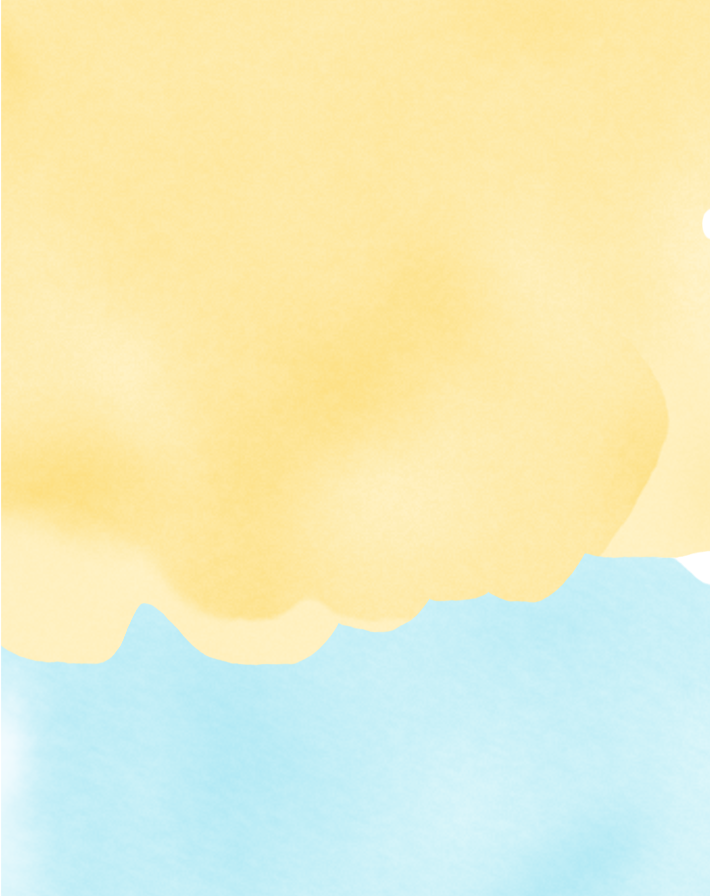
Reproduce this background procedurally as a WebGL 2 fragment shader.

```glsl
#version 300 es
precision highp float;
// Watercolour on paper: a yellow wash with a scalloped lower edge above a blue wash.
// Edges are height curves of x; pigment depth sums soft elliptical blooms,
// cloudy value noise, granulation and fine paper grain.
uniform vec2 u_resolution;
out vec4 fragColor;

float hash(vec2 p) {
  vec3 q = fract(vec3(p.xyx) * 0.1031);
  q += dot(q, q.yzx + 33.33);
  return fract((q.x + q.y) * q.z);
}

float noise(vec2 p) {
  vec2 i = floor(p), f = fract(p);
  f = f * f * (3.0 - 2.0 * f);
  return mix(mix(hash(i), hash(i + vec2(1, 0)), f.x),
             mix(hash(i + vec2(0, 1)), hash(i + vec2(1, 1)), f.x), f.y);
}

float fbm(vec2 p) {
  float sum = 0.0, amp = 0.5;
  for (int i = 0; i < 5; i++) {
    sum += amp * noise(p);
    p = mat2(1.6, 1.2, -1.2, 1.6) * p + 7.3;
    amp *= 0.5;
  }
  return sum;
}

// Soft elliptical bloom, its first axis raised by an angle
float bloom(vec2 p, vec2 centre, vec2 radius, float angle) {
  float c = cos(angle), s = sin(angle);
  vec2 d = mat2(c, -s, s, c) * (p - centre) / radius;
  return exp(-dot(d, d));
}

float bump(float x, float centre, float width) {
  float d = (x - centre) / width;
  return exp(-d * d);
}

// Rise with a round foot and a sharp shoulder
float ramp(float a, float b, float x) {
  return pow(clamp((x - a) / (b - a), 0.0, 1.0), 1.7);
}

// Lower edge of the whole yellow wash
float washEdge(float x) {
  float h = 0.259 + 0.022 * exp(-x / 0.03);
  h += 0.068 * bump(x, 0.203, x < 0.203 ? 0.031 : 0.062);
  h += 0.040 * ramp(0.41, 0.477, x) + 0.006 * exp(-abs(x - 0.477) / 0.01);
  h += 0.029 * ramp(0.55, 0.605, x) - 0.004 * bump(x, 0.535, 0.03);
  h += 0.004 * exp(-abs(x - 0.605) / 0.012) + 0.011 * exp(-abs(x - 0.688) / 0.018);
  h += 0.050 * ramp(0.75, 0.824, x) + 0.004 * exp(-abs(x - 0.824) / 0.015);
  return h + 0.008 * smoothstep(0.95, 1.0, x);
}

// Lower edge of the second, deeper yellow layer
float layerEdge(float x) {
  return 0.309 + 0.125 * (1.0 - smoothstep(0.0, 0.33, x))
       + 0.026 * bump(x, 0.2, 0.05) + 0.024 * bump(x, 0.436, 0.032);
}

// Right-hand edge of the deeper layer
float layerSide(float y) {
  float below = max(0.53 - y, 0.0) / 0.14, above = max(y - 0.53, 0.0) / 0.1;
  return 0.941 - 0.086 * pow(below, 1.5) - 0.07 * min(above * above, 1.6);
}

void main() {
  vec2 uv = gl_FragCoord.xy / u_resolution, p = gl_FragCoord.xy / u_resolution.y;
  float aa = 1.0 / u_resolution.y;
  float cloud = fbm(p * 7.0) - 0.48, fleck = fbm(p * 75.0) - 0.48;
  float grain = noise(p * 430.0) + 0.6 * noise(p * vec2(170, 230)) - 0.8;
  float ragged = 0.006 * (fbm(p * 60.0) - 0.48);
  vec2 w = uv + 0.04 * vec2(fbm(p * 9.0 + 3.0) - 0.48, cloud) + 0.02 * fleck;

  // Deeper yellow layer: crisp low edges, melting away up the right side
  float low = uv.y - layerEdge(uv.x) + ragged + 0.03 * cloud * smoothstep(0.3, 0.1, uv.x);
  float soft = mix(0.034, 0.005, smoothstep(0.1, 0.36, uv.x));
  float side = layerSide(uv.y) - uv.x + ragged, melt = smoothstep(0.56, 0.66, uv.y);
  float layer = smoothstep(-soft, soft, low) * mix(smoothstep(-0.003, 0.003, side), 1.0, melt);

  // Yellow pigment depth: dark blooms, then lifted light patches
  float depth = 0.37 + 0.24 * cloud;
  depth += 0.42 * bloom(w, vec2(0.09, 0.45), vec2(0.16, 0.07), 0.0);
  depth += 0.30 * bloom(w, vec2(0.35, 0.39), vec2(0.08, 0.13), 0.2);
  depth += 0.24 * bloom(w, vec2(0.47, 0.56), vec2(0.13, 0.07), 0.6);
  depth += 0.24 * bloom(w, vec2(0.61, 0.68), vec2(0.12, 0.08), -0.5);
  depth += 0.12 * bloom(w, vec2(0.34, 0.68), vec2(0.25, 0.11), -0.6);
  depth += 0.24 * bloom(w, vec2(0.91, 0.50), vec2(0.05, 0.08), -0.3);
  depth += 0.16 * bloom(w, vec2(0.74, 0.98), vec2(0.12, 0.05), 0.0);
  depth += 0.24 * bloom(w, vec2(0.01, 0.94), vec2(0.03, 0.05), 0.3);
  depth -= 0.22 * bloom(w, vec2(0.58, 0.46), vec2(0.15, 0.09), 0.35);
  depth -= 0.20 * bloom(w, vec2(0.19, 0.56), vec2(0.18, 0.05), -0.85);
  depth -= 0.13 * bloom(w, vec2(0.03, 0.59), vec2(0.09, 0.10), 0.0);
  depth -= 0.16 * bloom(w, vec2(0.77, 0.66), vec2(0.14, 0.07), -0.6);
  depth -= 0.32 * bloom(w, vec2(1.0, 0.68), vec2(0.10, 0.14), 0.0);
  depth += 0.10 * exp(-abs(side) / 0.012) * (1.0 - melt) + 0.26 * fleck * max(depth, 0.2);
  float under = 0.09 + 0.15 * cloud + 0.16 * bloom(uv, vec2(1.0, 0.46), vec2(0.05, 0.08), 0.0);
  depth = mix(under, depth, layer) + grain * mix(0.08, 0.14, layer);
  vec3 yellow = mix(vec3(1.0, 0.953, 0.79), vec3(0.99, 0.86, 0.45), clamp(depth, 0.0, 1.0));

  // Blue pigment depth, with slanted paper tooth
  float tint = 0.32 + 0.40 * cloud + 0.13 * grain + 0.12 * fleck;
  tint += 0.12 * (noise(mat2(0.9, 0.4, -0.4, 0.9) * p * vec2(70, 190)) - 0.5);
  tint += 0.40 * bloom(w, vec2(0.33, 0.16), vec2(0.12, 0.15), 0.2);
  tint += 0.28 * bloom(w, vec2(0.12, 0.15), vec2(0.10, 0.16), 0.0);
  tint += 0.48 * bloom(w, vec2(0.82, 0.03), vec2(0.13, 0.05), 0.4);
  tint += 0.16 * bloom(w, vec2(0.82, 0.31), vec2(0.16, 0.07), 0.0);
  tint -= 0.22 * bloom(w, vec2(0.64, 0.09), vec2(0.10, 0.08), 0.4);
  tint -= 0.28 * bloom(w, vec2(1.0, 0.10), vec2(0.08, 0.13), 0.0);
  vec3 blue = mix(vec3(0.86, 0.965, 0.98), vec3(0.67, 0.905, 0.955), clamp(tint, 0.0, 1.0));
  float bare = bloom(w, vec2(0.0, 0.17), vec2(0.05, 0.08), 0.0) + 0.5 * bloom(w, vec2(0.0, 0.04), vec2(0.06, 0.08), 0.0);
  blue = mix(blue, vec3(0.97, 0.99, 1.0), min(0.85 * bare, 1.0));

  // Bare paper at the right corner, side notch and thin margin
  float corner = 0.378 - 0.030 * smoothstep(0.94, 1.0, uv.x) - uv.y + ragged;
  float blueCover = max(smoothstep(-0.002, 0.002, corner), 1.0 - smoothstep(0.92, 0.95, uv.x));
  vec3 colour = mix(vec3(1.0), blue, blueCover);
  colour = mix(colour, yellow, smoothstep(-aa, aa, uv.y - washEdge(uv.x) + 0.7 * ragged));
  float notch = length((uv - vec2(1.002, 0.75)) / vec2(0.013, 0.017)) - 1.0 + 20.0 * ragged;
  colour = mix(vec3(1.0), colour, smoothstep(-0.1, 0.1, notch));
  fragColor = vec4(mix(vec3(1.0), colour, smoothstep(0.0005, 0.0025, uv.x)), 1.0);
}
```
